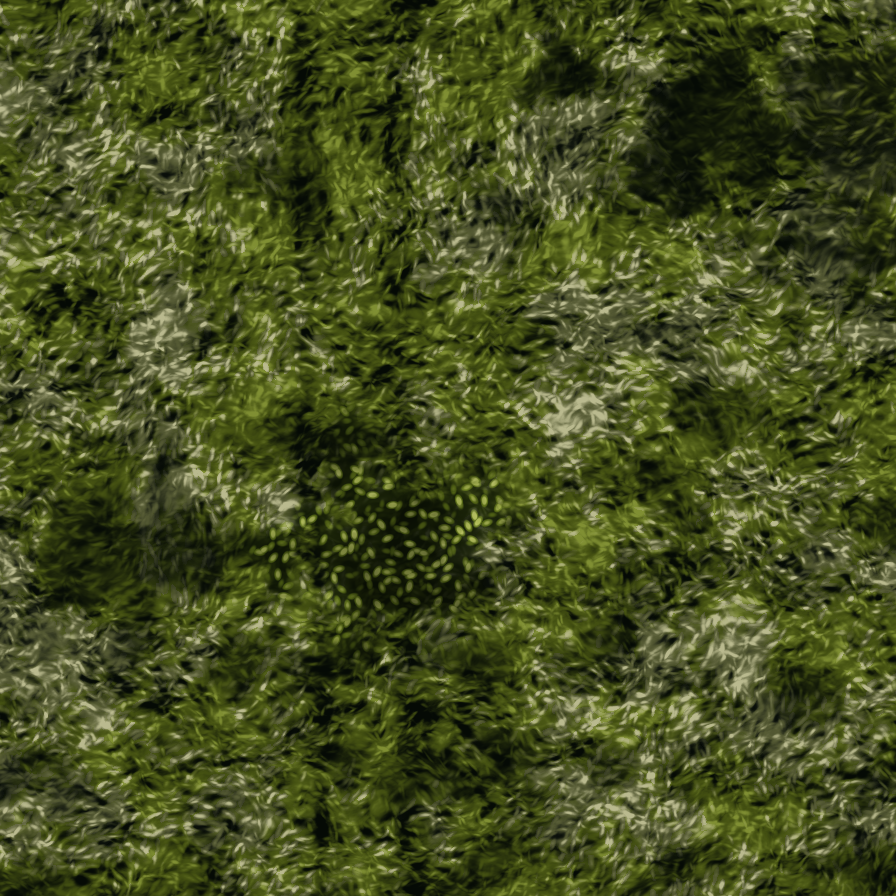
Give the GLSL for this texture, as a Shadertoy shader.

```glsl
// Rough meadow seen from above: tufted grass, dry straw, wheel tracks and shaded bushes.

vec2 hash2(vec2 p) {
    vec3 q = fract(p.xyx * vec3(0.1031, 0.1030, 0.0973));
    q += dot(q, q.yzx + 33.33);
    return fract((q.xx + q.yz) * q.zy);
}

float valueNoise(vec2 p) {
    vec2 i = floor(p), f = fract(p);
    f = f * f * (3.0 - 2.0 * f);
    float low = mix(hash2(i).x, hash2(i + vec2(1, 0)).x, f.x);
    float high = mix(hash2(i + vec2(0, 1)).x, hash2(i + vec2(1, 1)).x, f.x);
    return mix(low, high, f.y);
}

float layeredNoise(vec2 p) {
    float sum = 0.0, weight = 0.5;
    for (int i = 0; i < 4; i++) {
        sum += weight * valueNoise(p);
        p = mat2(1.6, 1.2, -1.2, 1.6) * p + 17.3;
        weight *= 0.5;
    }
    return sum / 0.9375;
}

mat2 turn(float angle) {
    float c = cos(angle), s = sin(angle);
    return mat2(c, -s, s, c);
}

// Cellular strokes, one per cell; x is brightness, y a random value of the top stroke
vec2 blades(vec2 p, float lean, float spread, float slender) {
    vec2 best = vec2(0.0);
    for (int y = -1; y <= 1; y++)
    for (int x = -1; x <= 1; x++) {
        vec2 cell = floor(p) + vec2(x, y);
        vec2 rnd = hash2(cell + 91.0);
        vec2 q = turn(lean + spread * (rnd.x - 0.5)) * (p - cell - hash2(cell));
        float mask = (0.3 + 0.7 * rnd.y) * smoothstep(0.85, 0.05, length(q * vec2(1.0, slender)));
        if (mask > best.x) best = vec2(mask, rnd.x);
    }
    return best;
}

// Soft blob with a ragged rim
float blob(vec2 uv, vec2 centre, vec2 radius, float ragged) {
    return smoothstep(1.25, 0.45, length((uv - centre) / radius) + 2.2 * (ragged - 0.5));
}

// Small shaded hollows strewn over the field
float hollows(vec2 uv, float ragged) {
    float shade = 0.0;
    vec2 p = uv * 9.0;
    for (int y = -1; y <= 1; y++)
    for (int x = -1; x <= 1; x++) {
        vec2 cell = floor(p) + vec2(x, y);
        vec2 rnd = hash2(cell + 40.0);
        float present = step(0.62 + 0.2 * step(4.5, cell.y), rnd.x);
        shade = max(shade, present * blob(p, cell + hash2(cell + 7.0), vec2(0.5, 0.3) * (0.6 + 0.6 * rnd.y), ragged));
    }
    return shade;
}

float track(float x, float centre, float width) {
    float d = (x - centre) / width;
    return exp(-d * d);
}

void mainImage(out vec4 fragColor, in vec2 fragCoord) {
    vec2 uv = fragCoord / iResolution.xy;
    vec2 warp = vec2(layeredNoise(uv * 16.0), layeredNoise(uv * 16.0 + 53.0)) - 0.5;
    vec2 p = uv + 0.025 * warp;
    float ragged = layeredNoise(uv * 26.0 + 5.0);
    float lean = 0.35 + 2.2 * (valueNoise(uv * 5.0 + 3.0) - 0.5);

    // Grass tone: tufts, fine grain, lit blades and gaps between them
    float tufts = layeredNoise(p * vec2(17.0, 24.0));
    float grain = layeredNoise(turn(0.3) * p * vec2(65.0, 120.0));
    vec2 lit = blades(p * 62.0, lean, 1.8, 3.2);
    vec2 fineLit = blades(p * 105.0 + 31.0, lean, 2.4, 2.6);
    float gaps = blades(p * 48.0 + 77.0, lean, 1.4, 2.6).x;
    float tone = 0.52 + 0.75 * (tufts - 0.5) + 0.6 * (grain - 0.5)
        + 0.4 * (lit.x - 0.2) + 0.36 * (fineLit.x - 0.22) - 0.42 * (gaps - 0.24);

    // Vertical wheel tracks with a greener strip between them
    float bend = uv.x + 0.012 * warp.x + 0.022 * smoothstep(0.6, 0.2, uv.y) * -1.0;
    float ruts = track(bend, 0.338, 0.011) + track(bend, 0.442, 0.02);
    tone -= 0.28 * ruts * smoothstep(0.2, 0.65, ragged + 0.2 * uv.y);
    float strip = smoothstep(0.3, 0.34, bend) * smoothstep(0.48, 0.44, bend);

    // Shade under bushes
    float thicket = blob(uv, vec2(0.81, 0.86), vec2(0.12, 0.11), ragged);
    thicket = max(thicket, blob(uv, vec2(0.96, 0.84), vec2(0.11, 0.14), ragged));
    float shade = max(thicket, blob(uv, vec2(0.99, 0.72), vec2(0.09, 0.05), ragged));
    shade = max(shade, blob(uv, vec2(0.63, 0.905), vec2(0.055, 0.045), ragged));
    shade = max(shade, 0.85 * blob(uv, vec2(0.14, 0.39), vec2(0.15, 0.10), ragged));
    shade = max(shade, 0.7 * hollows(uv, ragged));
    tone = mix(tone, 0.3 * tone, shade);

    // Fresh green and dry straw ramps
    vec3 fresh = mix(vec3(0.02, 0.04, 0.02), vec3(0.27, 0.32, 0.07), smoothstep(-0.02, 0.52, tone));
    fresh = mix(fresh, vec3(0.50, 0.56, 0.20), smoothstep(0.45, 0.95, tone));
    vec3 straw = mix(vec3(0.04, 0.06, 0.04), vec3(0.33, 0.35, 0.20), smoothstep(-0.02, 0.52, tone));
    straw = mix(straw, vec3(0.73, 0.73, 0.56), smoothstep(0.47, 0.95, tone));
    float dryness = layeredNoise(p * 11.0 + 29.0) + 0.5 * (layeredNoise(p * 45.0 + 8.0) - 0.5);
    dryness += 0.25 * (fineLit.y - 0.5) + 0.25 * (tone - 0.5) - 0.16 * strip;
    vec3 col = mix(fresh, straw, smoothstep(0.38, 0.66, dryness));

    // Olive foliage over the upper right thicket
    float foliage = thicket * smoothstep(0.84, 0.95, uv.x + 0.15 * warp.y);
    col += foliage * vec3(0.24, 0.25, 0.06) * (0.25 * grain + 0.7 * lit.x);

    // Leafy shrub: dark core under bright rounded leaves
    float shrub = blob(uv, vec2(0.43, 0.39), vec2(0.13, 0.105), ragged);
    vec2 leaf = blades(uv * 78.0 + 13.0, 0.8, 3.0, 1.7);
    vec3 leaves = mix(vec3(0.06, 0.09, 0.02), vec3(0.32, 0.39, 0.08), smoothstep(0.12, 0.45, leaf.x));
    leaves = mix(leaves, vec3(0.66, 0.70, 0.34), smoothstep(0.42, 0.8, leaf.x));
    col = mix(col, leaves * (0.45 + 1.0 * tufts), 0.85 * shrub);

    fragColor = vec4(clamp(col, 0.0, 1.0), 1.0);
}
```
